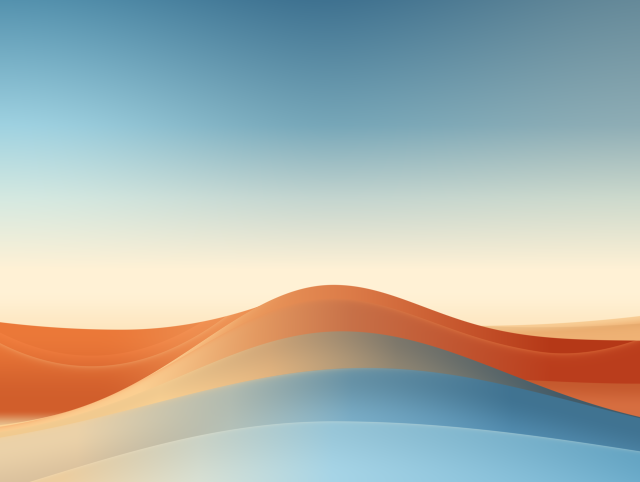
Write a Shadertoy shader that draws this background.

```glsl
#define CREAM vec3(1.0, 0.945, 0.835)
#define PEACH vec3(0.98, 0.81, 0.57)
#define ORANGE vec3(0.92, 0.47, 0.22)
#define RUST vec3(0.71, 0.22, 0.09)
#define STEEL vec3(0.24, 0.44, 0.56)
#define AQUA vec3(0.62, 0.82, 0.88)
#define RIM_WIDTH 0.006
#define EDGE_PIXELS 0.75

// Asymmetric bell; foot and width hold the left and right sides
float ridge(float x, float center, float peak, vec2 foot, vec2 width) {
    bool left = x < center;
    float base = left ? foot.x : foot.y;
    float d = (x - center) / (left ? width.x : width.y);
    return base + (peak - base) * exp(-d * d);
}

// Four-stop colour gradient
vec3 ramp(float t, vec4 stops, vec3 a, vec3 b, vec3 c, vec3 d) {
    vec3 k = clamp((vec3(t) - stops.xyz) / (stops.yzw - stops.xyz), 0.0, 1.0);
    return mix(mix(mix(a, b, k.x), c, k.y), d, k.z);
}

// Colour varying from left through center to right
vec3 across(float x, vec3 left, vec3 center, vec3 right) {
    return mix(mix(left, center, smoothstep(0.0, 0.55, x)), right, smoothstep(0.45, 1.05, x));
}

// Smooth fill below a height
float below(float y, float height) {
    float e = EDGE_PIXELS / iResolution.y;
    return smoothstep(-e, e, height - y);
}

// Soft light fading downward from a height
float rim(float y, float height, float width) {
    return below(y, height) * exp(-max(height - y, 0.0) / width);
}

vec3 skyColor(vec2 p) {
    vec3 high = across(p.x, vec3(0.33, 0.57, 0.68), STEEL, vec3(0.40, 0.54, 0.60));
    vec3 middle = across(p.x, AQUA, vec3(0.46, 0.65, 0.72), vec3(0.56, 0.68, 0.71));
    vec3 pale = across(p.x, vec3(0.83, 0.91, 0.88), vec3(0.76, 0.83, 0.81), vec3(0.80, 0.85, 0.80));
    vec3 haze = mix(CREAM, PEACH, 0.35 * (1.0 - smoothstep(0.30, 0.40, p.y)));
    return ramp(p.y, vec4(0.44, 0.59, 0.74, 1.0), haze, pale, middle, high);
}

void mainImage(out vec4 fragColor, in vec2 fragCoord) {
    vec2 p = fragCoord / iResolution.xy;
    float x = p.x, y = p.y;
    vec3 color = skyColor(p);

    // Pale dune on the far right
    float q = x - 0.74;
    float far = 0.324 + 0.3 * q * abs(q);
    vec3 sand = mix(vec3(0.94, 0.70, 0.46), vec3(0.97, 0.80, 0.58), smoothstep(-0.02, 0.0, y - far));
    sand -= 0.04 * rim(y, far - 0.06 * q, 0.012);
    color = mix(color, sand, below(y, far));

    // Orange basin on the left
    q = x - 0.19;
    float bend = max(x - 0.4, 0.0);
    float basin = 0.316 + (q < 0.0 ? 0.43 : 1.05) * q * q - 8.0 * bend * bend;
    vec3 clay = mix(vec3(0.82, 0.37, 0.17), ORANGE, smoothstep(0.17, 0.31, y));
    clay = mix(clay, vec3(0.93, 0.60, 0.36), 0.75 * smoothstep(0.15, 0.38, x));
    float fold = 0.24 + 2.35 * (x - 0.143) * (x - 0.143);
    clay = mix(clay, PEACH, 0.30 * rim(y, fold, RIM_WIDTH));
    clay += 0.025 * rim(y, fold + 0.022, 0.012);
    clay = mix(clay, vec3(0.91, 0.75, 0.55), 1.0 - smoothstep(0.115, 0.15, y));
    color = mix(color, clay, below(y, basin));

    // Main orange wave and its inner crease
    float wave = ridge(x, 0.521, 0.409, vec2(0.105, 0.293), vec2(0.294, 0.2));
    float lift = max(x - 0.84, 0.0);
    float crease = ridge(x, 0.521, 0.38, vec2(0.095, 0.255), vec2(0.318, 0.222)) + 1.6 * lift * lift;
    vec3 body = ramp(x, vec4(0.18, 0.38, 0.55, 0.86), PEACH, vec3(0.92, 0.60, 0.36),
                     vec3(0.86, 0.48, 0.28), RUST);
    vec3 inner = ramp(x, vec4(0.22, 0.40, 0.55, 0.86), PEACH, vec3(0.89, 0.60, 0.38),
                      vec3(0.78, 0.44, 0.28), RUST + 0.02);
    body = mix(body, inner, below(y, crease));
    float leftSide = 1.0 - smoothstep(0.25, 0.48, x);
    body = mix(body, PEACH + 0.02, 0.6 * leftSide * rim(y, wave, 0.015));
    body = mix(body, vec3(0.95, 0.55, 0.30), 0.4 * rim(y, crease, RIM_WIDTH));
    color = mix(color, body, below(y, wave));

    // Small terracotta slope on the right
    float t = 1.0 - x;
    float slope = 0.204 + 0.3 * t * t - 2.0 * t * t * t * t;
    vec3 terracotta = mix(vec3(0.77, 0.35, 0.18), vec3(0.84, 0.43, 0.25), smoothstep(0.0, 0.05, slope - y));
    color = mix(color, terracotta, below(y, slope));

    // Tan layer darkening to slate
    float tan1 = ridge(x, 0.534, 0.3126, vec2(0.08, 0.09), vec2(0.353, 0.368));
    vec3 tanColor = ramp(x, vec4(0.25, 0.42, 0.62, 0.88), vec3(0.97, 0.81, 0.57),
                         vec3(0.84, 0.67, 0.48), vec3(0.52, 0.49, 0.43), vec3(0.29, 0.38, 0.42));
    float depth = max(tan1 - y, 0.0);
    tanColor += vec3(0.08, 0.06, 0.03) * (smoothstep(0.0, 0.08, depth) - 0.4);
    tanColor = mix(tanColor, PEACH, 0.5 * leftSide * rim(y, tan1, RIM_WIDTH));
    color = mix(color, tanColor, below(y, tan1));

    // Deep blue layer
    float deep = ridge(x, 0.573, 0.2366, vec2(0.05), vec2(0.469, 0.472));
    vec3 blue = ramp(x, vec4(0.12, 0.36, 0.55, 0.80), vec3(0.92, 0.82, 0.66),
                     vec3(0.69, 0.73, 0.69), vec3(0.40, 0.57, 0.65), vec3(0.25, 0.45, 0.57));
    depth = max(deep - y, 0.0);
    blue += vec3(0.08, 0.11, 0.13) * smoothstep(0.02, 0.12, depth) * smoothstep(0.25, 0.55, x);
    blue -= vec3(0.07, 0.07, 0.05) * smoothstep(0.02, 0.12, depth) * (1.0 - smoothstep(0.1, 0.4, x));
    blue = mix(blue, PEACH, 0.35 * (1.0 - smoothstep(0.4, 0.8, x)) * rim(y, deep, RIM_WIDTH));
    color = mix(color, blue, below(y, deep));

    // Light blue foreground
    float front = ridge(x, 0.521, 0.126, vec2(-0.2, -0.05), vec2(0.68, 0.725));
    vec3 ice = ramp(x, vec4(0.10, 0.31, 0.52, 1.0), vec3(0.94, 0.82, 0.64),
                    vec3(0.81, 0.84, 0.79), vec3(0.61, 0.79, 0.86), vec3(0.41, 0.66, 0.78));
    ice += 0.06 * (smoothstep(0.0, 0.12, front - y) - 0.3);
    ice = mix(ice, CREAM, 0.25 * rim(y, front, 0.5 * RIM_WIDTH));
    color = mix(color, ice, below(y, front));

    fragColor = vec4(clamp(color, 0.0, 1.0), 1.0);
}
```
